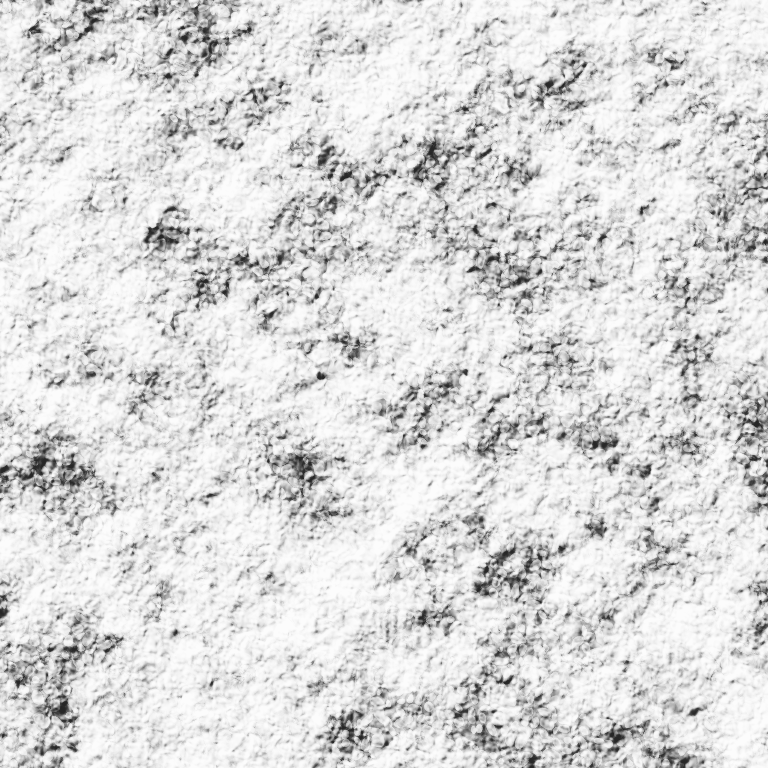
Give the GLSL for this texture, as a WebGL 2 fragment shader.

```glsl
#version 300 es
precision highp float;
// Pale, crumbly soil: a relief of noise, scattered stones and small grains is
// lit from the upper left, then darkened by hollows, crevices and cracks.
// The summed shade passes through an exponential, so most ground stays white.

uniform vec2 u_resolution;
out vec4 fragColor;

float hash(vec2 p) {
    return fract(sin(dot(p, vec2(127.1, 311.7))) * 43758.5453);
}

// Value noise centred on zero
float noise(vec2 p) {
    vec2 cell = floor(p), f = fract(p);
    f = f * f * (3.0 - 2.0 * f);
    float low = mix(hash(cell), hash(cell + vec2(1, 0)), f.x);
    float high = mix(hash(cell + vec2(0, 1)), hash(cell + vec2(1, 1)), f.x);
    return mix(low, high, f.y) - 0.5;
}

float fbm(vec2 p, float gain) {
    float sum = 0.0, amplitude = 1.0;
    for (int i = 0; i < 5; i++) {
        sum += amplitude * noise(p);
        p = mat2(1.6, 1.2, -1.2, 1.6) * p + 17.3;
        amplitude *= gain;
    }
    return sum;
}

// Height of rounded lumps scattered over a share of the cells
float lumps(vec2 p, float share) {
    vec2 cell = floor(p);
    float height = 0.0;
    for (int y = -1; y <= 1; y++) {
        for (int x = -1; x <= 1; x++) {
            vec2 id = cell + vec2(x, y);
            vec2 centre = id + 0.15 + 0.7 * vec2(hash(id + 3.1), hash(id + 8.7));
            float angle = 6.283 * hash(id + 5.9);
            vec2 axis = vec2(cos(angle), sin(angle));
            vec2 d = p - centre;
            d = vec2(dot(d, axis), 1.4 * dot(d, vec2(-axis.y, axis.x)));
            float radius = mix(0.35, 0.75, hash(id + 1.3));
            float dome = sqrt(max(0.0, 1.0 - dot(d, d) / (radius * radius)));
            height = max(height, dome * step(hash(id + 12.4), share));
        }
    }
    return height;
}

// Ground height: rough soil, a few stones, crumbs and fine grains
float relief(vec2 p) {
    float height = fbm(p * 14.0, 0.62);
    height += 0.13 * lumps(p * 17.0 + 4.0, 0.15);
    height += 0.09 * lumps(p * 46.0, 0.6);
    return height + 0.07 * lumps(p * 98.0 + 7.0, 0.8);
}

// Short broken lines along the zero level of a noise field
float cracks(vec2 p) {
    float line = 1.0 - smoothstep(0.0, 0.1, abs(fbm(p * 32.0 + 31.0, 0.65)));
    return line * smoothstep(0.0, 0.25, noise(p * 42.0 + 9.0));
}

void main() {
    vec2 uv = gl_FragCoord.xy / u_resolution.y;

    // Ragged outlines
    vec2 p = uv + 0.006 * vec2(noise(uv * 70.0), noise(uv * 70.0 + 40.0));

    // Slope towards the light
    vec2 toLight = 0.002 * vec2(-0.6, 0.8);
    float shade = 11.5 * (relief(p + toLight) - relief(p - toLight));

    // Broad hollows drawn out along a falling diagonal
    vec2 along = vec2(dot(p, vec2(0.87, -0.5)), 1.4 * dot(p, vec2(0.5, 0.87)));
    float hollow = fbm(along * 8.0 + 2.0, 0.55);
    shade += 1.5 * hollow;

    // Smaller stains, deepened where they fall inside hollows
    float stain = fbm(p * 26.0 + 53.0, 0.65);
    shade += 1.1 * stain;
    shade += 0.5 * smoothstep(0.2, 0.7, stain + 0.6 * hollow);

    // Dark gaps between grains, mostly in the loose ground of the hollows
    float gap = 1.0 - smoothstep(0.0, 0.6, lumps(p * 74.0 + 23.0, 0.9));
    shade += 1.3 * gap * smoothstep(-0.2, 0.35, hollow + 0.5 * stain);

    // Cracks and powdery grit
    shade += 0.8 * cracks(p);
    shade += 1.5 * noise(uv * 260.0 + 11.0);

    // Exponential response with a soft limit in the deepest shade
    float darkness = 0.1 * exp(0.85 * (shade - 0.36));
    darkness = 0.85 * (1.0 - exp(-darkness / 0.85));
    fragColor = vec4(vec3(min(1.0 - darkness, 0.99)), 1.0);
}
```
